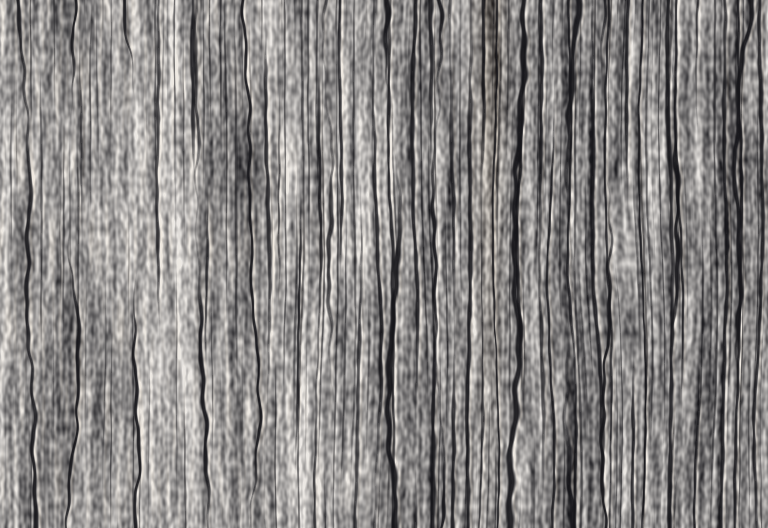
Give the GLSL for this texture, as a Shadertoy shader.

```glsl
float hash(vec2 p) {
    vec3 q = fract(p.xyx * vec3(0.1031, 0.103, 0.0973));
    q += dot(q, q.yzx + 33.33);
    return fract((q.x + q.y) * q.z);
}

float cornerSlope(vec2 corner, vec2 offset) {
    float angle = 6.2832 * hash(corner);
    return dot(vec2(cos(angle), sin(angle)), offset);
}

// Gradient noise, roughly -0.7 to 0.7
float noise(vec2 p) {
    vec2 i = floor(p), f = fract(p);
    vec2 u = f * f * f * (f * (f * 6.0 - 15.0) + 10.0);
    vec2 e = vec2(1, 0);
    float low = mix(cornerSlope(i, f), cornerSlope(i + e, f - e), u.x);
    float high = mix(cornerSlope(i + e.yx, f - e.yx), cornerSlope(i + 1.0, f - 1.0), u.x);
    return mix(low, high, u.y);
}

// Tapering vertical cracks: x = darkness, y = lit lip, z = shaded flank
vec3 cracks(vec2 p, float density, float reach, float width) {
    float x = p.x * density, cell = floor(x);
    vec3 result = vec3(0);
    for (int i = -1; i <= 1; i++) {
        float id = cell + float(i);
        float r = hash(vec2(id + 50.0, density));
        float wander = 0.35 * noise(vec2(id * 7.3 + 0.4, p.y * 2.5))
                     + 0.09 * noise(vec2(id * 5.1 + 0.3, p.y * 17.0));
        float d = (x - id - 0.2 - 0.6 * r - wander) / density;
        float extent = noise(vec2(id * 3.7 + density, p.y * 1.8 + r * 9.0));
        float open = smoothstep(-0.15, 0.22, extent + reach);
        float ragged = 1.0 + 0.8 * noise(vec2(id + 0.5, p.y * 24.0));
        float w = width * open * (0.35 + r) * ragged;
        float dark = open * (1.0 - smoothstep(w * 0.4, w + 0.0018, abs(d)));
        float lip = open * exp(-pow((d - w - 0.003) / 0.0025, 2.0));
        float flank = d < 0.0 ? open * exp(d * density / 0.22) : 0.0;
        result = max(result, vec3(dark, lip, flank));
    }
    return result;
}

float band(float x, float center, float width) {
    return exp(-pow((x - center) / width, 2.0));
}

void mainImage(out vec4 fragColor, in vec2 fragCoord) {
    vec2 p = fragCoord / iResolution.y;
    float rugged = smoothstep(0.25, 1.0, p.x * iResolution.y / iResolution.x * 1.4545);

    // Fibres run straight on the left and bend on the right
    vec2 q = p;
    q.x += mix(0.004, 0.022, rugged) * noise(p * vec2(4.0, 1.6) + 3.0);
    q.x += 0.002 * noise(p * vec2(14.0, 7.0));

    // Long splits, ridges and fine checks
    vec3 splits = cracks(q, 9.0, 0.16, 0.0048);
    vec3 ridges = cracks(q, 29.0, mix(-0.28, 0.24, rugged), 0.0031);
    vec3 checks = cracks(q, 73.0, mix(-0.12, -0.02, rugged), 0.0013);

    // Wood fibre and grit
    float coarse = noise(q * vec2(48.0, 2.3) + 11.0);
    float fibre = noise(q * vec2(117.0, 6.5) + 27.0);
    float grit = noise(q * vec2(137.0, 61.0));
    float fleck = noise(q * vec2(71.0, 29.0) + 5.0);
    float tone = 0.605 + 0.26 * coarse + 0.32 * fibre + 0.28 * grit + 0.17 * fleck;

    // Broad weathering: pale worn strips and a brown stain
    float patchy = 0.7 + noise(q * vec2(20.0, 5.0) + 8.0);
    float worn = band(q.x, 0.34, 0.024) * smoothstep(0.05, 0.6, p.y)
               + band(q.x, 0.597, 0.032) * (1.0 - smoothstep(0.35, 0.6, p.y));
    float stain = band(q.x, 0.925, 0.026) * smoothstep(-0.2, 0.9, p.y);
    tone += 0.16 * noise(q * vec2(7.0, 0.8) + 2.0) + 0.05 * (0.5 - rugged);
    tone += 0.22 * worn * patchy - 0.14 * stain;

    // Relief lit from the left
    tone -= 0.12 * splits.z + 0.17 * ridges.z + 0.08 * checks.z;
    tone += 0.12 * splits.y + 0.13 * ridges.y + 0.04 * checks.y;
    float shade = (1.0 - 0.9 * splits.x) * (1.0 - 0.82 * ridges.x) * (1.0 - 0.5 * checks.x);
    tone = mix(0.08, clamp(tone, 0.1, 0.92), shade);

    // Warm highlights, cool shadows
    vec3 color = tone * vec3(1.01, 0.995, 0.975) + vec3(0.0, 0.0, 0.02) * (1.0 - tone);
    float warmth = 0.5 * stain + 0.35 * max(splits.y, ridges.y) + 0.6 * (1.0 - rugged) * max(fibre, 0.0);
    color += vec3(0.03, 0.005, -0.035) * warmth * shade;
    fragColor = vec4(clamp(color, 0.0, 1.0), 1.0);
}
```
